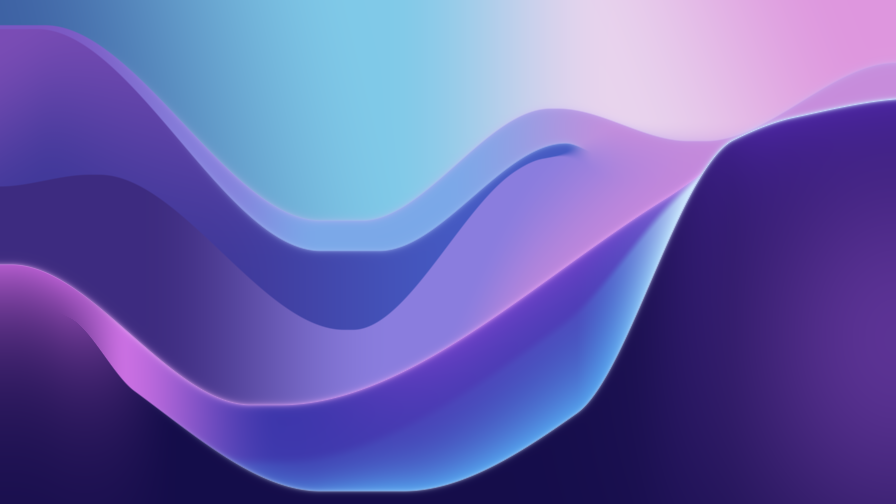
Reproduce this background procedurally as a Shadertoy shader.

```glsl
// Silky overlapping waves of violet, blue and pink under a pastel sky.
// Each ridge is a sum of smooth ramps; the layers are painted back to front,
// shaded by depth below their ridge and trimmed with thin glowing rims.

const vec2 CANVAS = vec2(16.0, 9.0);

// Rise (or fall) by h while x runs from a to b.
float ramp(float x, float a, float b, float h) {
    return h * smoothstep(a, b, x);
}

// Ridge heights, from the back layer to the front one.
float skyRidge(float x) {
    return 8.55 + ramp(x, 0.80, 5.73, -3.49) + ramp(x, 6.46, 9.83, 2.0)
         + ramp(x, 9.96, 12.29, -0.58) + ramp(x, 12.6, 16.0, 1.4);
}

float bandRidge(float x) {
    return 8.48 + ramp(x, 0.67, 5.73, -3.96) + ramp(x, 6.77, 10.1, 1.92)
         + ramp(x, 10.1, 10.75, -0.2);
}

float sheetRidge(float x) {
    return 5.67 + ramp(x, 0.0, 1.6, 0.21) + ramp(x, 1.77, 6.15, -2.77)
         + ramp(x, 6.3, 9.69, 3.0) + ramp(x, 9.2, 10.4, 0.15);
}

float ribbonRidge(float x) {
    return 4.27 + ramp(x, 0.2, 4.48, -2.5) + ramp(x, 5.0, 15.0, 4.79)
         + ramp(x, 11.9, 14.2, 0.44);
}

float hillRidge(float x) {
    return 3.69 + ramp(x, 0.0, 5.73, -2.88) + ramp(x, 1.25, 2.4, -0.58)
         + ramp(x, 7.2, 14.17, 3.33) + ramp(x, 10.3, 13.1, 3.12)
         + ramp(x, 12.5, 16.4, 0.57);
}

// Distance below a ridge, measured across its slope.
float depthBelow(float height, float y, float pixel) {
    float d = height - y;
    return d * pixel / max(length(vec2(dFdx(d), dFdy(d))), 1e-5);
}

float cover(float depth, float softness) {
    return smoothstep(-softness, softness, depth);
}

float rim(float depth, float width) {
    return exp(-abs(depth) / width);
}

vec3 skyColor(vec2 p) {
    vec3 c = mix(vec3(0.24, 0.38, 0.64), vec3(0.50, 0.79, 0.91),
                 smoothstep(0.0, 7.0, p.x + 0.25 * (p.y - 7.0)));
    c = mix(c, vec3(0.91, 0.83, 0.93), smoothstep(6.8, 11.0, p.x));
    return mix(c, vec3(0.87, 0.59, 0.87), smoothstep(11.0, 16.0, p.x + 0.4 * (p.y - 7.0)));
}

vec3 bandColor(float x) {
    vec3 c = mix(vec3(0.48, 0.34, 0.76), vec3(0.52, 0.50, 0.86), smoothstep(0.5, 4.0, x));
    c = mix(c, vec3(0.48, 0.66, 0.91), smoothstep(3.8, 5.8, x));
    return mix(c, vec3(0.78, 0.55, 0.86), smoothstep(7.8, 11.5, x));
}

vec3 hollowColor(float x, float depth) {
    vec3 c = mix(vec3(0.48, 0.30, 0.71), vec3(0.25, 0.22, 0.60),
                 smoothstep(0.0, 3.5, 0.6 * x + depth));
    return mix(c, vec3(0.27, 0.35, 0.76), smoothstep(3.5, 8.5, x));
}

vec3 sheetColor(float x, float drop) {
    vec3 c = mix(vec3(0.24, 0.17, 0.50), vec3(0.54, 0.49, 0.87), smoothstep(2.5, 7.0, x));
    return mix(c, vec3(0.76, 0.53, 0.86), smoothstep(9.5, 12.8, x + drop));
}

vec3 ribbonColor(float x, float top, float fold, float lift) {
    vec3 c = mix(vec3(0.80, 0.44, 0.89), vec3(0.24, 0.21, 0.67), smoothstep(2.0, 5.0, x));
    c = mix(c, vec3(0.43, 0.25, 0.78), exp(-max(top, 0.0) / 0.7) * smoothstep(5.0, 8.5, x));
    vec3 glow = mix(vec3(0.33, 0.64, 0.93), vec3(0.85, 0.95, 1.0), smoothstep(10.6, 12.6, x));
    float reach = mix(0.35, 0.85, smoothstep(5.0, 10.5, x));
    float lit = exp(-max(lift, 0.0) / reach) * smoothstep(2.5, 7.5, x);
    return mix(c, glow, lit * mix(0.3, 1.0, cover(fold, 0.12)));
}

vec3 hillColor(vec2 p, float depth, float drop) {
    vec3 c = vec3(0.08, 0.05, 0.29);
    vec2 q = (p - vec2(16.0, 3.0)) / vec2(3.2, 4.2);
    c = mix(c, vec3(0.36, 0.20, 0.58), exp(-dot(q, q)));
    c = mix(c, vec3(0.31, 0.15, 0.66),
            0.9 * exp(-max(depth, 0.0) / 1.2) * smoothstep(11.2, 14.0, p.x));
    float blush = exp(-max(drop, 0.0) / 1.3) * (1.0 - smoothstep(1.0, 3.2, p.x));
    return mix(c, vec3(0.70, 0.36, 0.80), blush);
}

void mainImage(out vec4 fragColor, in vec2 fragCoord) {
    vec2 p = fragCoord / iResolution.xy * CANVAS;
    float pixel = CANVAS.y / iResolution.y;
    float ribbonTop = ribbonRidge(p.x);
    float sky = depthBelow(skyRidge(p.x), p.y, pixel);
    float band = depthBelow(bandRidge(p.x), p.y, pixel);
    float sheet = depthBelow(sheetRidge(p.x), p.y, pixel);
    float ribbon = depthBelow(ribbonTop, p.y, pixel);
    float hill = depthBelow(hillRidge(p.x), p.y, pixel);
    float fold = ribbonTop - 1.0 + smoothstep(10.0, 12.6, p.x) - p.y;

    // Sky and back layers; the hollow closes where the sheet folds over
    vec3 c = mix(skyColor(p), bandColor(p.x), cover(sky, pixel));
    c = mix(c, vec3(0.80, 0.72, 0.96), 0.4 * rim(sky, 0.05) * smoothstep(1.0, 5.0, p.x));
    float open = 1.0 - smoothstep(10.1, 10.6, p.x);
    c = mix(c, hollowColor(p.x, band), cover(band, pixel) * open);
    c = mix(c, vec3(0.66, 0.76, 0.97), 0.45 * rim(band, 0.04) * open * smoothstep(2.5, 5.0, p.x));
    float seam = pixel + 0.6 * smoothstep(9.9, 11.2, p.x);
    c = mix(c, sheetColor(p.x, sheetRidge(p.x) - p.y), cover(sheet, seam));

    // Front ribbon and the dark hill that it wraps
    c = mix(c, ribbonColor(p.x, ribbon, fold, -hill), cover(ribbon, pixel));
    c = mix(c, vec3(0.92, 0.66, 0.97), 0.6 * rim(ribbon, 0.04) * (1.0 - smoothstep(12.5, 13.5, p.x)));
    float blend = 1.0 - smoothstep(1.0, 2.3, p.x);
    float hillMask = max(cover(hill, pixel), cover(ribbon, pixel) * blend);
    c = mix(c, hillColor(p, hill, ribbonTop - p.y), hillMask);
    float edge = mix(0.45, 0.9, smoothstep(11.0, 13.0, p.x)) * smoothstep(2.0, 5.0, p.x);
    c = mix(c, vec3(0.80, 0.88, 1.0), edge * rim(hill, 0.03));
    fragColor = vec4(c, 1.0);
}
```
